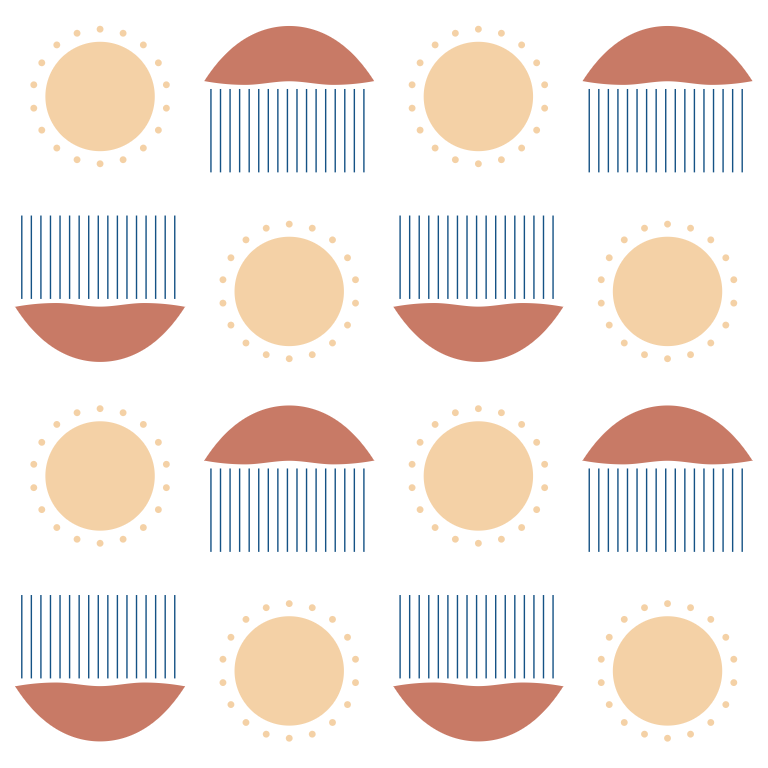
Write a three.js fragment shader that draws this pattern.

```glsl
varying vec2 vUv;

#define CANVAS 768.0                 // design units across the canvas
#define CELL vec2(189.15, 189.75)    // one motif
#define MARGIN vec2(5.5, 4.8)        // lower left corner of the first cell
#define SUN_RADIUS 54.7
#define RAY_COUNT 18.0
#define RAY_RING 67.3
#define RAY_RADIUS 3.4
#define RAIN_GAP 9.56
#define RAIN_WIDTH 1.4
#define SAND vec3(0.957, 0.820, 0.651)
#define CLAY vec3(0.784, 0.478, 0.400)
#define NAVY vec3(0.080, 0.320, 0.520)

const float TAU = 6.2831853;

float coverage(float dist, float pixel) {
  return clamp(0.5 - dist / pixel, 0.0, 1.0);
}

// Disc with a ring of dots, the first one straight up
float sunDistance(vec2 p) {
  float sector = TAU / RAY_COUNT;
  float angle = atan(p.x, p.y);
  angle -= sector * floor(angle / sector + 0.5);
  vec2 folded = length(p) * vec2(sin(angle), cos(angle));
  float dots = length(folded - vec2(0.0, RAY_RING)) - RAY_RADIUS;
  return min(length(p) - SUN_RADIUS, dots);
}

// Dome with a wavy lower edge; the apex is the origin
float cloudDistance(vec2 p) {
  float x = abs(p.x);
  float depth = -p.y;
  float x2 = x * x;
  float dome = 0.00607 * x2 + 2.165e-7 * x2 * x2;
  float slope = 0.01214 * x + 8.66e-7 * x2 * x;
  float tip = max(x - 44.0, 0.0) / 41.0;
  float hem = 55.3 + 3.6 * smoothstep(0.0, 44.0, x) - 3.8 * tip * tip;
  return max((dome - depth) / sqrt(1.0 + slope * slope), depth - hem);
}

// Seventeen upright strokes hanging under the cloud
float rainCoverage(vec2 p, float pixel) {
  float x = p.x + 1.8;
  float stroke = clamp(floor(x / RAIN_GAP + 0.5), -8.0, 8.0);
  float across = abs(x - stroke * RAIN_GAP) - 0.5 * RAIN_WIDTH;
  float along = abs(p.y + 104.7) - 41.7;
  return coverage(across, pixel) * coverage(along, pixel);
}

void main() {
  float pixel = fwidth(vUv.x) * CANVAS;
  vec2 grid = (vUv * CANVAS - MARGIN) / CELL;
  vec2 id = floor(grid);
  vec2 p = (grid - id - 0.5) * CELL;

  // Every other row is mirrored top to bottom
  if (mod(id.y, 2.0) < 0.5) p.y = -p.y;

  // Suns and clouds alternate like a checkerboard
  vec3 color = vec3(1.0);
  if (mod(id.x + id.y, 2.0) > 0.5) {
    color = mix(color, SAND, coverage(sunDistance(p - vec2(0.0, 2.6)), pixel));
  } else {
    vec2 q = p - vec2(0.0, 73.1);
    color = mix(color, NAVY, rainCoverage(q, pixel));
    color = mix(color, CLAY, coverage(cloudDistance(q), pixel));
  }
  gl_FragColor = vec4(color, 1.0);
}
```
